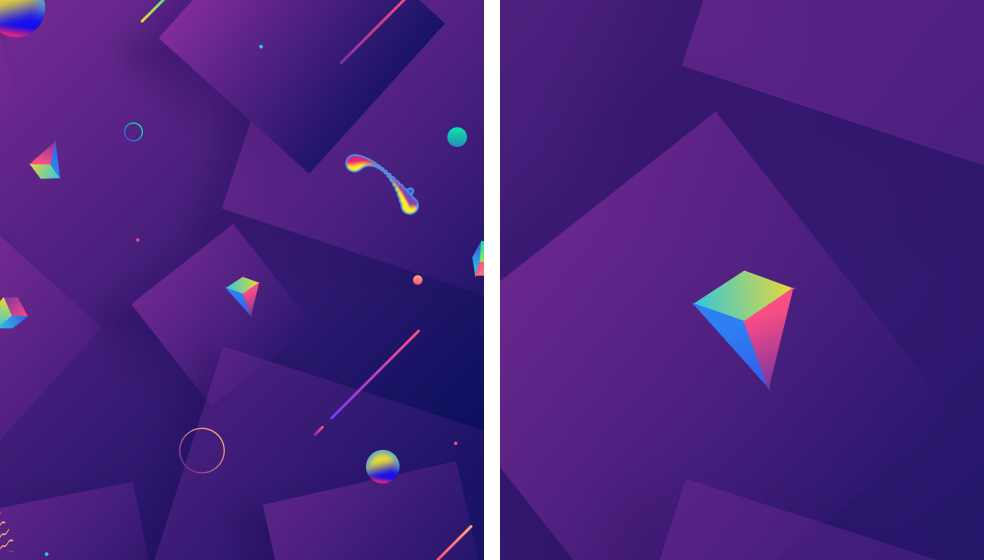
Left, the full canvas; right, a detail of the centre.
Reproduce this background procedurally as a Shadertoy shader.

```glsl
// Tilted translucent panels on a violet-to-navy gradient with scattered neon gems, balls and streaks.

const float GRID = 768.0;  // layout units per canvas height, y runs down
const vec3 DUSK = vec3(.46, .165, .575), NIGHT = vec3(.03, .06, .36);
const vec3 GLOW = vec3(.53, .18, .62), SHADE = vec3(.13, .05, .36);
const vec3 PINK = vec3(.98, .3, .52), PEACH = vec3(1, .66, .46);
const vec3 PURPLE = vec3(.5, .2, .62), VIOLET = vec3(.48, .22, .95);
const vec3 BLUE = vec3(.2, .36, .92), CYAN = vec3(.2, .78, .86);
const vec3 TEAL = vec3(.05, .9, .66), YELLOW = vec3(.9, .85, .22);
const float SHADOW = .5, STREAK_RADIUS = 1.9;

float pixel;  // size of one pixel in layout units
vec2 p;       // current position
vec3 col;     // colour painted so far

float cover(float d) { return clamp(.5 - d / pixel, 0., 1.); }
void paint(float d, vec3 ink) { col = mix(col, ink, cover(d)); }

float boxDist(vec2 q, float halfSide) {
    q = abs(q) - halfSide;
    return length(max(q, 0.)) + min(max(q.x, q.y), 0.);
}

// Square sheet lit at upper left, shadowed at lower left; alpha runs near to far
void panel(vec2 center, float halfSide, float angle, float near, float far) {
    float c = cos(angle), s = sin(angle);
    mat2 turn = mat2(c, -s, s, c);
    vec2 q = p - center;
    float t = clamp(.5 + dot(q, vec2(.8, .6)) / (2.4 * halfSide), 0., 1.);
    float inside = cover(boxDist(turn * q, halfSide));
    float dark = smoothstep(60., -40., boxDist(turn * (q + vec2(20, -22)), halfSide));
    col = mix(col, SHADE, dark * SHADOW * (1. - t) * (1. - inside));
    col = mix(col, mix(GLOW, NIGHT, t * far), inside * mix(near, far, t));
}

// Diagonal rounded line rising to the right
void streak(vec2 start, float run, vec3 low, vec3 high) {
    vec2 q = p - start;
    float t = clamp((q.x - q.y) / (2. * run), 0., 1.);
    paint(length(q - t * run * vec2(1, -1)) - STREAK_RADIUS, mix(low, high, t));
}

void ring(vec2 center, float radius, vec3 low, vec3 high) {
    vec2 q = p - center;
    float t = clamp(.5 + .35 * (q.x - q.y) / radius, 0., 1.);
    paint(abs(length(q) - radius) - .9, mix(low, high, t));
}

void disc(vec2 center, float radius, vec3 top, vec3 bottom) {
    vec2 q = p - center;
    paint(length(q) - radius, mix(top, bottom, clamp(.5 + .5 * q.y / radius, 0., 1.)));
}

void ball(vec2 center, float radius) {
    vec2 n = (p - center) / radius;
    float rim = smoothstep(.5, 1., length(n)) * smoothstep(.6, -.2, n.y);
    vec3 ink = mix(YELLOW, vec3(.08, .05, .93), smoothstep(-.5, .65, n.y + .25 * n.x));
    ink = mix(ink, vec3(.3, .62, .88), .75 * rim);
    ink = mix(ink, vec3(.85, .15, .5), smoothstep(.55, 1., n.y - .15 * n.x));
    paint((length(n) - 1.) * radius, ink);
}

float cross2(vec2 a, vec2 b) { return a.x * b.y - a.y * b.x; }
float edge(vec2 a, vec2 b) { return cross2(p - a, b - a) / length(b - a); }

// Convex quad shaded from corner a to corner c
void facet(vec2 a, vec2 b, vec2 c, vec2 d, vec3 inkA, vec3 inkC) {
    float s = sign(cross2(b - a, c - a));
    float dist = max(max(s * edge(a, b), s * edge(b, c)), max(s * edge(c, d), s * edge(d, a)));
    float t = clamp(dot(p - a, c - a) / dot(c - a, c - a), 0., 1.);
    paint(dist - .3, mix(inkA, inkC, t));
}

// Pyramid: base, blue side and pink side meeting at the hub
void gem(vec2 tip, vec2 warm, vec2 back, vec2 cool, vec2 hub) {
    vec2 mid = (hub + tip) * .5;
    facet(warm, back, cool, hub, YELLOW, CYAN);
    facet(tip, cool, hub, mid, BLUE, vec3(.18, .5, .95));
    facet(tip, warm, hub, mid, PURPLE, PINK);
}

float curveY(float t) { return 224. - 26. * t + 84. * t * t; }

// Liquid S-shaped drop of circles blended along a curve
void liquid() {
    float d = length(p - vec2(563, 262)) - 5.;
    for (int i = 0; i <= 16; i++) {
        float t = float(i) / 16.;
        float e = length(p - vec2(486. + 76. * t, curveY(t))) - 3. - 38. * (t - .5) * (t - .5);
        float h = clamp(.5 + .2 * (d - e), 0., 1.);
        d = mix(d, e, h) - 2.5 * h * (1. - h);
    }
    float t = clamp((p.x - 486.) / 76., 0., 1.);
    float v = (p.y - curveY(t)) / 13.;
    vec3 ink = mix(BLUE, vec3(.93, .12, .45), smoothstep(-1.1, -.4, v) * (1. - .5 * t));
    ink = mix(ink, vec3(1, .92, .15), smoothstep(-.3, .5, v));
    ink = mix(ink, vec3(.55, .42, .85), .8 * smoothstep(.2, .03, abs(t - .55)));
    paint(d, mix(ink, vec3(.28, .58, .9), smoothstep(-4., -.5, d)));
}

void mainImage(out vec4 fragColor, in vec2 fragCoord) {
    pixel = GRID / iResolution.y;
    p = vec2(fragCoord.x, iResolution.y - fragCoord.y) * pixel;
    col = mix(DUSK, NIGHT, clamp(.6 * (p.x + p.y) / GRID, 0., 1.));
    // Panels, back to front
    panel(vec2(595, 140), 230., .32, .5, .03);
    panel(vec2(414, 42), 139., .735, 1., .95);
    panel(vec2(461, 777), 240., .312, .3, .08);
    panel(vec2(305, 432), 89., .904, .6, 0.);
    panel(vec2(-57, 459), 139., .735, 1., .22);
    panel(vec2(73, 824), 139., -.195, .5, .03);
    panel(vec2(523, 795), 136., -.223, .45, .03);
    panel(vec2(-47, 108), 60., -.266, .4, .1);
    // Streaks and rings
    streak(vec2(195, 29), 45., YELLOW, TEAL);
    streak(vec2(468, 86), 92., PURPLE, PINK);
    streak(vec2(455, 573), 119., VIOLET, PINK);
    streak(vec2(432, 596), 10., PURPLE, PINK);
    streak(vec2(600, 768), 46., PINK, PEACH);
    ring(vec2(183, 181), 12.2, BLUE, TEAL);
    ring(vec2(277, 618), 30.5, PURPLE, PEACH);
    // Wavy corner strokes
    float wave = p.y + .75 * p.x + 1.5 * sin(.6 * p.x) - 696.;
    float stroke = abs(mod(wave, 16.3) - 8.) / 1.25 - .9;
    paint(max(max(stroke, p.x - .5 * (p.y - 702.)), max(p.x - 18., p.y - 756.)), PEACH);
    // Discs, balls and drop
    disc(vec2(627, 188), 13.5, TEAL, vec3(.14, .55, .72));
    disc(vec2(573, 384), 6.5, PEACH, PINK);
    disc(vec2(189, 329), 2.3, PINK, PINK);
    disc(vec2(625, 608), 2.3, PINK, PINK);
    disc(vec2(358, 64), 2.5, CYAN, CYAN);
    disc(vec2(64, 760), 2.5, CYAN, CYAN);
    ball(vec2(525, 640), 23.);
    ball(vec2(22, 11), 40.);
    liquid();
    // Gems and cropped blocks
    gem(vec2(76, 194), vec2(41, 225), vec2(56, 245), vec2(82, 244), vec2(69, 225));
    gem(vec2(344, 433), vec2(355, 388), vec2(333, 380), vec2(310, 395), vec2(333, 403));
    vec2 hub = vec2(16, 433), top = vec2(5, 408), foot = vec2(-5, 450);
    facet(top, vec2(24, 408), vec2(38, 434), hub, PURPLE, PINK);
    facet(vec2(38, 434), vec2(17, 450), foot, hub, BLUE, CYAN);
    facet(top, hub, foot, vec2(-14, 430), YELLOW, CYAN);
    hub = vec2(658, 360); top = vec2(660, 331); foot = vec2(652, 378);
    facet(top, vec2(648, 353), foot, hub, BLUE, CYAN);
    facet(top, vec2(680, 331), vec2(680, 360), hub, TEAL, YELLOW);
    facet(hub, vec2(680, 360), vec2(680, 377), foot, PINK, PEACH);
    fragColor = vec4(col, 1);
}
```
